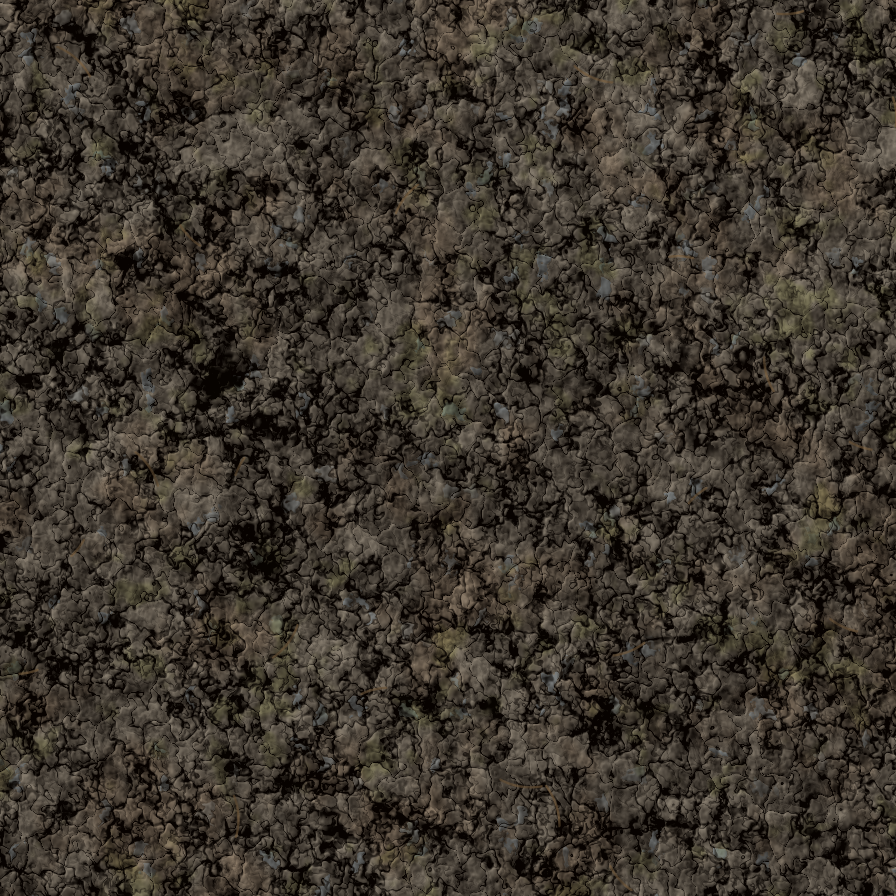
Reproduce this texture procedurally as a Shadertoy shader.

```glsl
// Dark crumbly soil: ragged clods, gritty crumbs, slate pebbles, moss and bits of straw.

const vec3 CREVICE = vec3(0.035, 0.018, 0.006);
const vec3 DRY_EARTH = vec3(0.465, 0.430, 0.380);
const vec3 SLATE_TINT = vec3(0.88, 1.01, 1.18);
const vec3 MOSS_TINT = vec3(0.98, 1.03, 0.78);
const vec3 RUST_TINT = vec3(1.07, 0.98, 0.90);
const vec3 STRAW = vec3(0.46, 0.36, 0.24);

float hash(vec2 p) {
    return fract(sin(dot(p, vec2(127.1, 311.7))) * 43758.5453);
}

vec2 hash2(vec2 p) {
    return vec2(hash(p), hash(p + 57.3));
}

float noise(vec2 p) {
    vec2 i = floor(p), f = fract(p);
    f = f * f * (3.0 - 2.0 * f);
    return mix(mix(hash(i), hash(i + vec2(1, 0)), f.x),
               mix(hash(i + vec2(0, 1)), hash(i + vec2(1, 1)), f.x), f.y);
}

float fbm(vec2 p, int octaves) {
    float sum = 0.0, total = 0.0, amp = 1.0;
    for (int i = 0; i < octaves; i++) {
        sum += amp * noise(p);
        total += amp;
        amp *= 0.7;
        p = mat2(1.6, 1.2, -1.2, 1.6) * p + 13.7;
    }
    return sum / total;
}

// Cell pattern: x is the gap to the neighbouring cell, y a random value per cell
vec2 cells(vec2 p) {
    vec2 base = floor(p);
    float nearest = 9.0, second = 9.0, id = 0.0;
    for (int y = -1; y <= 1; y++)
    for (int x = -1; x <= 1; x++) {
        vec2 cell = base + vec2(x, y);
        float d = length(cell + hash2(cell) - p);
        if (d < nearest) {
            second = nearest;
            nearest = d;
            id = hash(cell + 91.7);
        } else {
            second = min(second, d);
        }
    }
    return vec2(second - nearest, id);
}

// Ragged distortion that breaks up straight cell borders
vec2 crumple(vec2 p, float scale, float amount) {
    return p + amount * (vec2(fbm(p * scale, 3), fbm(p * scale + 31.4, 3)) - 0.5);
}

vec2 clods(vec2 p) {
    return cells(crumple(p, 42.0, 0.050) * vec2(35.0, 27.0));
}

vec2 crumbs(vec2 p) {
    return cells(crumple(p, 80.0, 0.028) * vec2(78.0, 60.0) + 17.0);
}

float soilHeight(vec2 p) {
    float clod = smoothstep(0.0, 0.30, clods(p).x);
    float crumb = smoothstep(0.0, 0.40, crumbs(p).x);
    return 0.36 * clod + 0.20 * crumb + 1.0 * fbm(p * vec2(75.0, 62.0), 3);
}

float crack(float gap, float width) {
    return 1.0 - smoothstep(0.15 * width, width, gap);
}

// Coverage of short, sparse stalks strewn one per grid cell
float stalks(vec2 p, float density, float share) {
    vec2 q = p * density, base = floor(q);
    float cover = 0.0, soft = density / iResolution.y;
    for (int y = -1; y <= 1; y++)
    for (int x = -1; x <= 1; x++) {
        vec2 cell = base + vec2(x, y);
        float angle = 6.2832 * hash(cell + 5.1);
        vec2 dir = vec2(cos(angle), sin(angle));
        vec2 d = q - cell - hash2(cell + 8.6);
        float along = dot(d, dir);
        float reach = mix(0.10, 0.25, hash(cell + 2.9));
        float bend = dot(d, vec2(-dir.y, dir.x)) - 0.7 * along * along;
        float dist = length(vec2(max(abs(along) - reach, 0.0), bend));
        float line = 1.0 - smoothstep(0.006, 0.010 + soft, dist);
        cover = max(cover, line * step(hash(cell + 3.3), share));
    }
    return cover;
}

void mainImage(out vec4 fragColor, in vec2 fragCoord) {
    vec2 p = fragCoord / iResolution.y;
    vec2 clod = clods(p), crumb = crumbs(p);
    float patches = fbm(p * vec2(10.0, 8.0), 3);
    float grit = fbm(p * vec2(84.0, 66.0) + 4.0, 3);
    float loose = smoothstep(0.30, 0.70, fbm(p * vec2(30.0, 23.0) + 9.0, 3));

    // Slanted light picks out the relief
    vec2 lightStep = vec2(-0.0011, 0.0012);
    float relief = soilHeight(p - lightStep) - soilHeight(p + lightStep);

    // Cracks open in loose ground and close up where it is packed
    float tone = 0.65 + 0.36 * (patches - 0.5) + 0.90 * (grit - 0.5);
    tone += 0.22 * (clod.y - 0.5) + 0.18 * (crumb.y - 0.5) + 0.52 * relief;
    tone -= 0.50 * crack(clod.x, mix(0.05, 0.26, loose));
    tone -= 0.44 * crack(crumb.x, 0.28) * mix(0.08, 1.0, loose);
    vec3 color = mix(CREVICE, DRY_EARTH, clamp(tone, -0.02, 1.12));

    // Mineral and plant tints
    float moss = smoothstep(0.55, 0.78, fbm(p * 24.0 + 40.0, 3));
    float rust = smoothstep(0.45, 0.75, fbm(p * 14.0 + 70.0, 3));
    float slate = smoothstep(0.93, 0.95, crumb.y) * smoothstep(0.05, 0.2, crumb.x);
    color *= mix(vec3(1.0), MOSS_TINT, 0.6 * moss);
    color *= mix(vec3(1.0), RUST_TINT, 0.6 * rust);
    color *= mix(vec3(1.0), SLATE_TINT, 0.75 * slate);

    float straw = stalks(p, 10.0, 0.22);
    color = mix(color, STRAW * (0.5 + 0.8 * grit), 0.7 * straw);
    fragColor = vec4(max(color, 0.0), 1.0);
}
```
